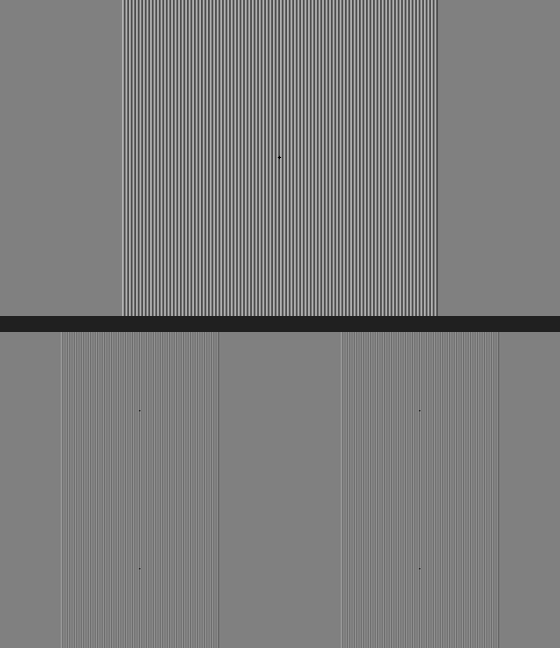
Top, the tile; bottom, the same tile 2 across and 2 down.
Reproduce this pattern procedurally as a Shadertoy shader.

```glsl
// A square panel of fine vertical light and dark bars on a flat grey field,
// with a tiny black cross at its middle. The bars are a square wave averaged
// exactly over each pixel, so they stay clean and even at any canvas size.

const float BAR_PAIRS = 90.0;            // light and dark pairs across the panel
const float PANEL_SIZE = 1.0;            // panel width in canvas heights
const vec3 FIELD_GREY = vec3(0.502);
const vec3 LIGHT_BAR = vec3(0.702);
const vec3 DARK_BAR = vec3(0.294);
const vec3 CROSS_COLOUR = vec3(0.0);
const vec2 CROSS_CENTRE = vec2(-0.5, 0.5) / 288.0;
const float CROSS_ARM = 1.5 / 288.0;     // half length of each stroke
const float CROSS_HALF_WIDTH = 0.5 / 288.0;

// Running integral of a wave that is 1 in the first half cycle, -1 in the second
float squareWaveIntegral(float cycle) {
    return 0.5 - abs(fract(cycle) - 0.5);
}

// Mean of the square wave over a window, both measured in cycles
float filteredSquareWave(float cycle, float window) {
    float after = squareWaveIntegral(cycle + 0.5 * window);
    float before = squareWaveIntegral(cycle - 0.5 * window);
    return (after - before) / window;
}

// Smooth coverage of a shape from its signed distance
float coverage(float dist, float pixel) {
    return clamp(0.5 - dist / pixel, 0.0, 1.0);
}

float boxDistance(vec2 p, vec2 halfSize) {
    vec2 d = abs(p) - halfSize;
    return length(max(d, 0.0)) + min(max(d.x, d.y), 0.0);
}

float crossDistance(vec2 p) {
    vec2 stroke = vec2(CROSS_ARM, CROSS_HALF_WIDTH);
    return min(boxDistance(p, stroke), boxDistance(p, stroke.yx));
}

void mainImage(out vec4 fragColor, in vec2 fragCoord) {
    // Centred coordinates in canvas heights
    float pixel = 1.0 / iResolution.y;
    vec2 p = (fragCoord - 0.5 * iResolution.xy) * pixel;

    // Bars, starting with a light one at the left side of the panel
    float cyclesPerUnit = BAR_PAIRS / PANEL_SIZE;
    float cycle = (p.x + 0.5 * PANEL_SIZE) * cyclesPerUnit;
    float wave = filteredSquareWave(cycle, pixel * cyclesPerUnit);
    vec3 bars = mix(DARK_BAR, LIGHT_BAR, 0.5 + 0.5 * wave);

    // Panel spans the full height, so the bars run on from top to bottom
    float panel = coverage(abs(p.x) - 0.5 * PANEL_SIZE, pixel);
    vec3 colour = mix(FIELD_GREY, bars, panel);

    // Central cross
    float mark = coverage(crossDistance(p - CROSS_CENTRE), pixel);
    colour = mix(colour, CROSS_COLOUR, mark);

    fragColor = vec4(colour, 1.0);
}
```
